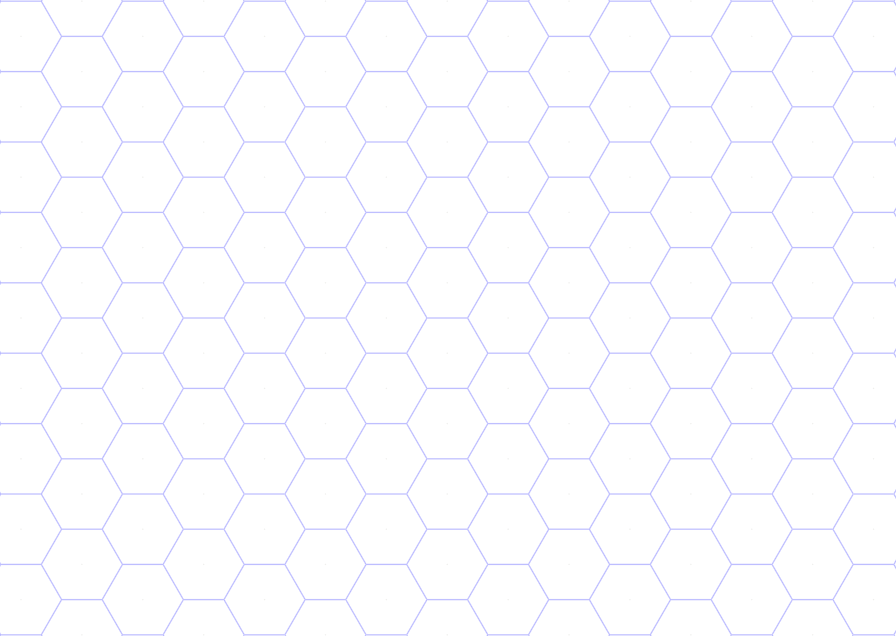
This pattern is drawn by a Shadertoy shader. Its source:

```glsl
// Lengths are fractions of the canvas height
const vec2  CELL         = vec2(0.1915, 0.1107);   // two columns wide, one hexagon high
const vec2  FIRST_CENTRE = vec2(0.0330, 0.0572);
const float LINE_WIDTH   = 0.00183;
const float DOT_RADIUS   = 0.0009;
const float FILTER_PX    = 1.2;
const vec3  PAPER        = vec3(1.0);
const vec3  LINE_COLOUR  = vec3(0.72, 0.72, 1.0);
const vec3  DOT_COLOUR   = vec3(0.93, 0.93, 0.92);
const vec2  HEX_PERIOD   = vec2(1.7320508, 1.0);

// Offset from the nearest centre of two interleaved rectangular lattices
vec2 hexOffset(vec2 p) {
    vec2 a = p - HEX_PERIOD * round(p / HEX_PERIOD);
    vec2 shifted = p - 0.5 * HEX_PERIOD;
    vec2 b = shifted - HEX_PERIOD * round(shifted / HEX_PERIOD);
    return dot(a, a) < dot(b, b) ? a : b;
}

// Distance to the border of a flat-topped hexagon of unit height
float hexEdgeDistance(vec2 p) {
    p = abs(p);
    return 0.5 - max(p.y, dot(p, vec2(0.8660254, 0.5)));
}

// Box-filtered coverage, which keeps lines thinner than a pixel faint
float lineCoverage(float d, float width, float blur) {
    return clamp(0.5 * (width + blur) - d, 0.0, min(width, blur)) / blur;
}

void mainImage(out vec4 fragColor, in vec2 fragCoord) {
    vec2 uv = fragCoord / iResolution.y;
    float blur = FILTER_PX / iResolution.y;

    vec2 offset = hexOffset((uv - FIRST_CENTRE) / CELL * HEX_PERIOD);
    float edge = hexEdgeDistance(offset) * CELL.y;
    float centre = length(offset) * CELL.y;

    // Faint centre marks, then the honeycomb lines
    float mark = lineCoverage(centre, 2.0 * DOT_RADIUS, blur);
    vec3 colour = mix(PAPER, DOT_COLOUR, mark);
    colour = mix(colour, LINE_COLOUR, lineCoverage(edge, LINE_WIDTH, blur));

    fragColor = vec4(colour, 1.0);
}
```
